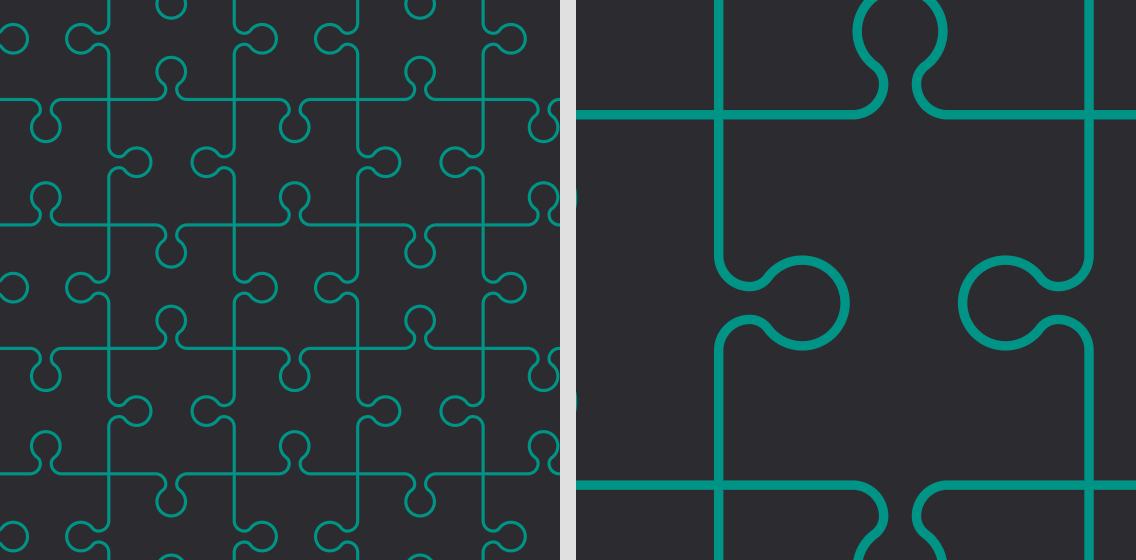
Left: the whole. Right: its middle third, enlarged.
A Shadertoy shader for this pattern:

```glsl
// Interlocking jigsaw outlines: thin teal seams on a dark slate ground.
// Each period holds two seams each way; every seam half carries one knob made
// of tangent arcs, and the knobs point alternately to either side.

#define PERIODS 2.25                    // repeats across the canvas
#define LINE_WIDTH 0.0126               // lengths below are in periods
#define HEAD_RADIUS 0.0574
#define HEAD_HEIGHT 0.1119              // head centre above the seam
#define NECK_HALF 0.0220                // half the narrowest neck width
#define FILLET 0.0416                   // radius where the seam turns into the neck
#define SPACING 0.504                   // offset of the second seam and knob
#define SEAM_ORIGIN vec2(0.4371, 0.3463)
#define KNOB_ORIGIN vec2(0.1840, 0.0942)
#define GROUND_COLOR vec3(0.172, 0.170, 0.190)
#define SEAM_COLOR vec3(0.000, 0.582, 0.530)

// Distance to one seam half along x, with its knob rising along +y.
float knobDistance(vec2 p) {
    p.x = abs(p.x);

    // Straight run up to the neighbouring half
    float filletX = NECK_HALF + FILLET;
    float d = length(vec2(p.x - clamp(p.x, filletX, 0.5 * SPACING + 0.001), p.y));

    // Quarter fillet from the seam into the neck
    vec2 f = p - vec2(filletX, FILLET);
    if (f.x < 0.0 && f.y < 0.0) d = min(d, abs(length(f) - FILLET));

    // Shoulder radius that makes the neck tangent to the head
    float rise = HEAD_HEIGHT - FILLET;
    float shoulder = (rise * rise + NECK_HALF * NECK_HALF - HEAD_RADIUS * HEAD_RADIUS)
                   / (2.0 * (HEAD_RADIUS - NECK_HALF));
    vec2 s = p - vec2(NECK_HALF + shoulder, FILLET);
    vec2 toHead = vec2(-NECK_HALF - shoulder, rise);

    // The line between the two centres separates shoulder from head
    if (toHead.x * s.y - toHead.y * s.x < 0.0)
        d = min(d, abs(length(p - vec2(0.0, HEAD_HEIGHT)) - HEAD_RADIUS));
    else if (s.y > 0.0)
        d = min(d, abs(length(s) - shoulder));
    return d;
}

// Distance to all parallel seams; x runs along them, y across.
float seamDistance(vec2 p, vec2 origin, float side) {
    float d = 1.0;
    for (int i = 0; i < 2; i++)
        for (int j = 0; j < 2; j++) {
            vec2 q = p - origin - SPACING * vec2(float(j), float(i));
            q -= floor(q + 0.5);
            q.y *= (i == j) ? side : -side;
            d = min(d, knobDistance(q));
        }
    return d;
}

void mainImage(out vec4 fragColor, in vec2 fragCoord) {
    vec2 p = fragCoord / iResolution.y * PERIODS;
    float pixel = PERIODS / iResolution.y;

    // Horizontal and vertical seam families
    float across = seamDistance(p, vec2(KNOB_ORIGIN.x, SEAM_ORIGIN.y), 1.0);
    float upright = seamDistance(p.yx, vec2(KNOB_ORIGIN.y, SEAM_ORIGIN.x), -1.0);
    float d = min(across, upright) - 0.5 * LINE_WIDTH;

    // Antialiased stroke
    float ink = clamp(0.5 - d / pixel, 0.0, 1.0);
    fragColor = vec4(mix(GROUND_COLOR, SEAM_COLOR, ink), 1.0);
}
```
